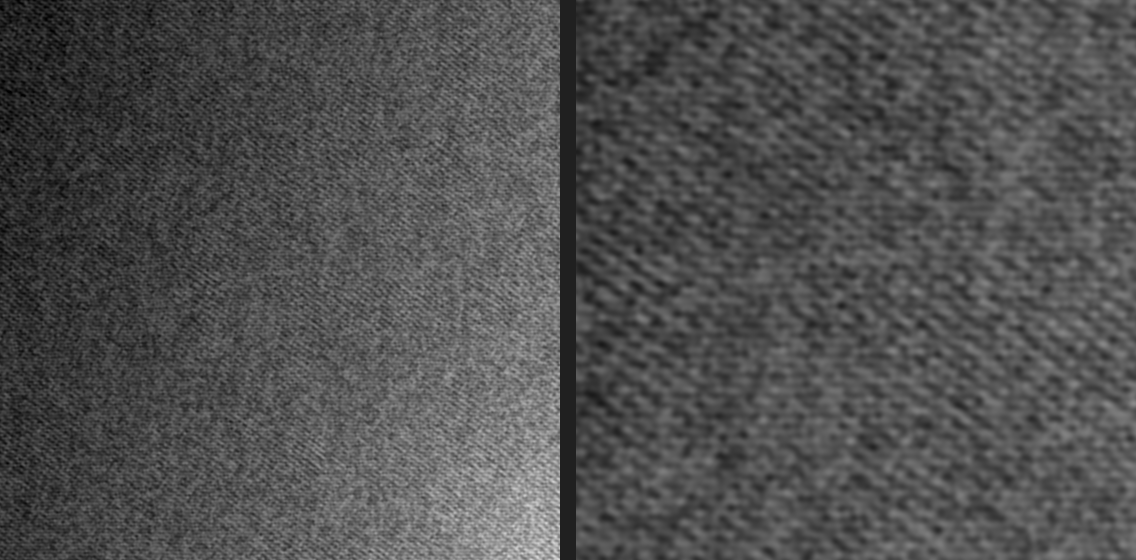
Left: the whole. Right: its middle third, enlarged.
This texture is drawn by a three.js fragment shader. Its source:

```glsl
// Dim grey woven cloth, lit from the lower right corner.
// A corner-to-corner light gradient carries wavering diagonal twill lines,
// faint upright streaks, soft mottling and a fine layered grain.

#define TWILL_COUNT 105.0
#define TWILL_DEPTH 0.052
#define THREAD_COUNT 165.0
#define THREAD_DEPTH 0.018
#define GRAIN_SCALE 220.0
#define GRAIN_DEPTH 0.135
#define STREAK_DEPTH 0.030
#define MOTTLE_DEPTH 0.018
#define GLOW 0.13

varying vec2 vUv;

const float TAU = 6.28318;

float hash(vec2 cell) {
  vec3 p = fract(cell.xyx * vec3(0.1031, 0.1030, 0.0973));
  p += dot(p, p.yzx + 33.33);
  return fract((p.x + p.y) * p.z);
}

// Smooth value noise from -1 to 1
float noise(vec2 p) {
  vec2 cell = floor(p);
  vec2 f = fract(p);
  f = f * f * (3.0 - 2.0 * f);
  float low = mix(hash(cell), hash(cell + vec2(1.0, 0.0)), f.x);
  float high = mix(hash(cell + vec2(0.0, 1.0)), hash(cell + 1.0), f.x);
  return 2.0 * mix(low, high, f.y) - 1.0;
}

vec2 rotate(vec2 p, float angle) {
  float c = cos(angle);
  float s = sin(angle);
  return vec2(c * p.x - s * p.y, s * p.x + c * p.y);
}

// Layered sines that bend the cloth
float drift(vec2 p) {
  float sum = 0.0;
  float weight = 1.0;
  for (int i = 0; i < 4; i++) {
    sum += weight * sin(p.x + 1.7 * sin(p.y * 0.8 + float(i)));
    p = rotate(p, 1.1) * 1.7 + 2.3;
    weight *= 0.6;
  }
  return sum;
}

// Light falling off towards the upper left
float lighting(vec2 uv) {
  float bottom = mix(0.215, 0.535, uv.x);
  float top = mix(0.115, 0.38, uv.x);
  vec2 toCorner = uv - vec2(1.0, 0.0);
  return mix(bottom, top, uv.y) + GLOW * exp(-dot(toCorner, toCorner) * 18.0);
}

// Diagonal ribs falling to the right, stronger in some patches
float twill(vec2 uv) {
  float across = dot(uv, vec2(0.57, 0.82)) * TWILL_COUNT * TAU;
  float bend = 1.8 * drift(uv * 8.0) + 1.1 * noise(uv * 45.0);
  float patchiness = 0.7 + 0.35 * noise(uv * 11.0 + 5.0);
  return sin(across + bend) * patchiness;
}

float threads(vec2 uv) {
  return sin(uv.y * THREAD_COUNT * TAU + 1.5 * drift(uv * 6.0 + 4.0));
}

// Long upright smears, leaning a little
float streaks(vec2 uv) {
  vec2 p = vec2(uv.x - 0.12 * uv.y + 0.006 * drift(uv * 7.0), uv.y);
  return 0.6 * noise(p * vec2(48.0, 11.0)) + 0.5 * noise(p * vec2(75.0, 24.0) + 9.0);
}

float mottle(vec2 uv) {
  return noise(rotate(uv, 0.15) * vec2(90.0, 55.0) + 17.0);
}

float grain(vec2 uv) {
  float fine = noise(rotate(uv, 0.6) * GRAIN_SCALE + 31.0);
  float coarse = noise(rotate(uv, -0.5) * GRAIN_SCALE * 0.72 + 71.0);
  return 0.55 * fine + 0.5 * coarse;
}

void main() {
  float light = lighting(vUv);
  float cloth = TWILL_DEPTH * twill(vUv)
              + THREAD_DEPTH * threads(vUv)
              + STREAK_DEPTH * streaks(vUv)
              + MOTTLE_DEPTH * mottle(vUv)
              + GRAIN_DEPTH * grain(vUv);
  float grey = light + cloth * (0.7 + light);
  gl_FragColor = vec4(vec3(clamp(grey, 0.0, 1.0)), 1.0);
}
```
